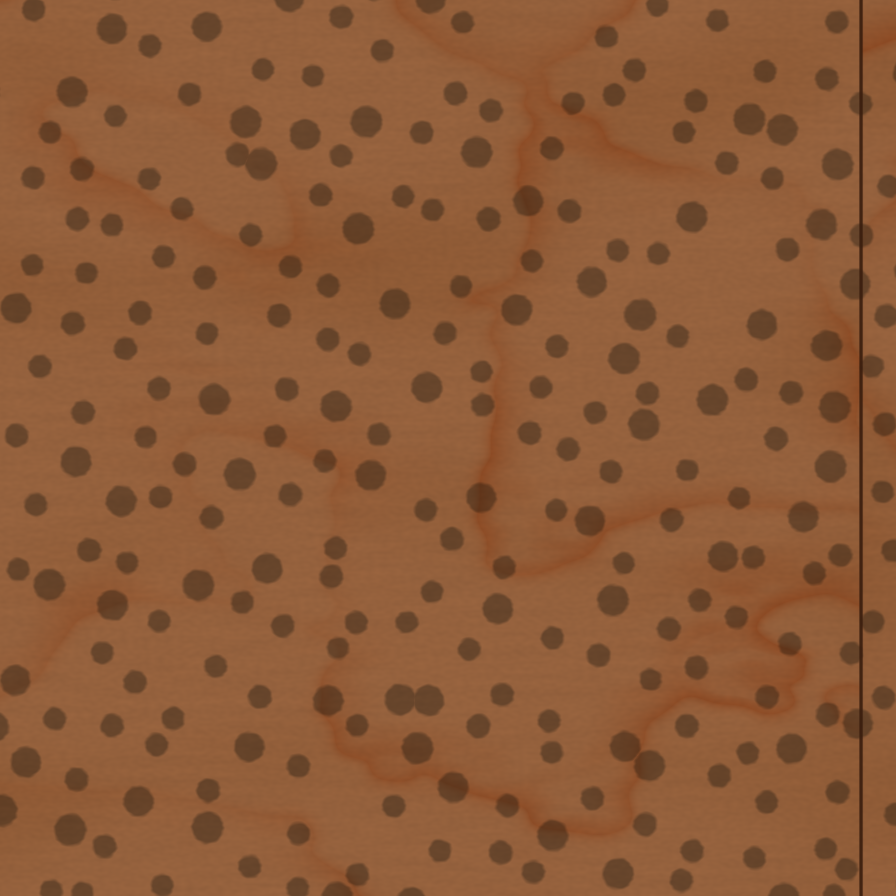
A Shadertoy shader for this texture:

```glsl
vec2 hash2(vec2 cell) {
    vec3 q = fract(cell.xyx * vec3(0.1031, 0.1030, 0.0973));
    q += dot(q, q.yzx + 33.33);
    return fract((q.xx + q.yz) * q.zy);
}

float cornerSlope(vec2 cell, vec2 offset) {
    float angle = 6.2832 * hash2(cell).x;
    return dot(vec2(cos(angle), sin(angle)), offset);
}

float gradientNoise(vec2 p) {
    vec2 i = floor(p), f = p - i;
    vec2 u = f * f * f * (f * (f * 6.0 - 15.0) + 10.0);
    vec2 e = vec2(1.0, 0.0);
    return mix(mix(cornerSlope(i, f), cornerSlope(i + e, f - e), u.x),
               mix(cornerSlope(i + e.yx, f - e.yx), cornerSlope(i + 1.0, f - 1.0), u.x), u.y);
}

// Height field whose contours become the growth rings
float ringField(vec2 p) {
    return 2.6 * gradientNoise(p * vec2(1.6, 2.8) + 7.3)
         + 0.55 * gradientNoise(p * vec2(4.5, 7.0) + 31.0)
         + 0.10 * gradientNoise(p * vec2(16.0, 28.0) + 53.0)
         + 0.9 * p.y;
}

// Veins: crisp on one side of a contour, fading slowly on the other
float ringVein(vec2 p) {
    float h = ringField(p), stepSize = 0.002;
    vec2 slope = vec2(ringField(p + vec2(stepSize, 0.0)) - h,
                      ringField(p + vec2(0.0, stepSize)) - h) / stepSize;
    float steepness = max(length(slope), 2.0);
    float phase = fract(h);
    float fade = exp(-phase / steepness / 0.022);
    float crisp = exp(-(1.0 - phase) / steepness / 0.006);
    float strength = mix(0.15, 0.8, smoothstep(-0.3, 0.4, gradientNoise(p * vec2(3.0, 4.0) + 90.0)));
    return max(fade, crisp) * strength;
}

vec3 woodColor(vec2 p) {
    float tone = smoothstep(-0.1, 0.5, gradientNoise(p * vec2(2.5, 5.0) + 12.0));
    vec3 wood = mix(vec3(0.585, 0.382, 0.24), vec3(0.56, 0.355, 0.21), tone);
    wood = mix(wood, vec3(0.54, 0.27, 0.12), ringVein(p));
    float streaks = gradientNoise(p * vec2(9.0, 90.0)) + 0.6 * gradientNoise(p * vec2(25.0, 190.0) + 40.0);
    float fibres = gradientNoise(p * vec2(120.0, 210.0) + 17.0);
    return wood * (1.0 + 0.028 * streaks + 0.035 * fibres);
}

// Coverage of scattered dots in two sizes, on a turned jittered grid
float dotCoverage(vec2 p) {
    vec2 grid = mat2(0.891, 0.454, -0.454, 0.891) * p * 16.0 + 40.0;
    float nearest = 1.0;
    for (int y = -1; y <= 1; y++)
    for (int x = -1; x <= 1; x++) {
        vec2 cell = floor(grid) + vec2(x, y);
        vec2 kind = hash2(cell + 71.0);
        vec2 center = cell + 0.5 + 0.56 * (hash2(cell) - 0.5);
        float radius = kind.x > 0.7 ? 0.0172 : 0.0128;
        radius *= 0.96 + 0.08 * kind.y;
        if (kind.y < 0.92) nearest = min(nearest, length(grid - center) / 16.0 - radius);
    }
    nearest += 0.0016 * gradientNoise(p * vec2(110.0, 200.0) + 5.0);
    return 1.0 - smoothstep(-0.0024, 0.0024, nearest);
}

void mainImage(out vec4 fragColor, in vec2 fragCoord) {
    vec2 p = fragCoord / iResolution.y;
    float seam = p.x - 0.961;

    // Each plank has its own grain
    vec3 color = woodColor(seam > 0.0 ? p + vec2(3.7, 5.2) : p);

    // Stained dots let the veins show through
    color *= mix(vec3(1.0), vec3(0.69, 0.71, 0.71), dotCoverage(p));

    // Dark joint between the planks
    float joint = 1.0 - smoothstep(0.0008, 0.0030, abs(seam));
    color = mix(color, vec3(0.22, 0.11, 0.05), 0.9 * joint);

    fragColor = vec4(color, 1.0);
}
```
